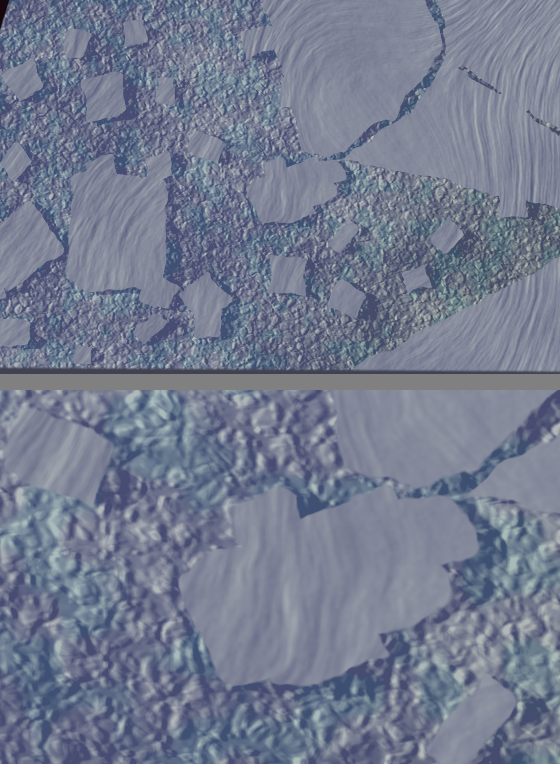
Top: the whole. Bottom: its middle third, enlarged.
Reproduce this texture procedurally as a Shadertoy shader.

```glsl
float hash(vec2 p) {
    return fract(sin(dot(p, vec2(127.1, 311.7))) * 43758.5);
}

float noise(vec2 p) {
    vec2 i = floor(p), f = fract(p);
    f = f * f * (3.0 - 2.0 * f);
    return mix(mix(hash(i), hash(i + vec2(1, 0)), f.x),
               mix(hash(i + vec2(0, 1)), hash(i + vec2(1, 1)), f.x), f.y);
}

float fbm(vec2 p) {
    float sum = 0.0, amp = 0.53;
    for (int i = 0; i < 4; i++) {
        sum += amp * noise(p);
        p = mat2(1.6, 1.2, -1.2, 1.6) * p + 3.7;
        amp *= 0.5;
    }
    return sum;
}

vec2 turn(vec2 p, float a) {
    return mat2(cos(a), -sin(a), sin(a), cos(a)) * p;
}

// Rounded, tilted slab; positive inside
float slab(vec2 p, vec2 halfSize, float angle) {
    vec2 d = abs(turn(p, angle)) - halfSize * 0.75;
    return min(halfSize.x, halfSize.y) * 0.25 - length(max(d, 0.0)) - min(max(d.x, d.y), 0.0);
}

// Signed distance to all level ice; positive inside
float floes(vec2 p) {
    p += 0.036 * (vec2(fbm(p * 15.0), fbm(p * 15.0 + 7.3)) - 0.5);

    // Upper sheet, split by two cracks
    float sheet = min(p.x - 0.97 + 0.27 * p.y, p.y - 0.60 + 0.22 * (p.x - 0.8));
    float bend = 0.9 - p.y;
    float crack = abs(p.x - 1.18 + 2.8 * bend * bend) / sqrt(1.0 + 31.0 * bend * bend);
    float branch = max(abs(p.y - 0.853 + 0.71 * (p.x - 1.2)) * 0.82, 1.2 - p.x);
    float gap = 0.016 * noise(p * 17.0);
    sheet = min(sheet, min(crack - gap - 0.002, branch - gap * 0.7 + 0.002));

    // Lower sheet and the larger slabs
    float d = max(sheet, (0.548 * (p.x - 0.9375) + 0.008 - p.y) * 0.877);
    d = max(d, slab(p - vec2(0.315, 0.38), vec2(0.13, 0.165), -0.06));
    d = max(d, slab(p - vec2(0.05, 0.34), vec2(0.105, 0.08), 0.6));
    d = max(d, slab(p - vec2(0.78, 0.49), vec2(0.125, 0.06), 0.4));

    // Scattered small slabs
    for (int k = 0; k < 9; k++) {
        vec2 id = floor(p / 0.165) + vec2(k % 3 - 1, k / 3 - 1);
        if (hash(id + 4.1) > 0.6) continue;
        vec2 center = (id + 0.2 + 0.6 * vec2(hash(id), hash(id + 9.2))) * 0.165;
        vec2 size = 0.022 + 0.036 * vec2(hash(id + 2.7), hash(id + 5.3));
        d = max(d, slab(p - center, size, 6.3 * hash(id + 1.9)));
    }
    return d;
}

// Height of flat-topped angular blocks, one per grid cell
float blocks(vec2 p) {
    float height = 0.0;
    for (int k = 0; k < 9; k++) {
        vec2 id = floor(p) + vec2(k % 3 - 1, k / 3 - 1);
        float h = hash(id + 3.3);
        vec2 d = abs(turn(p - id - vec2(hash(id), hash(id + 8.1)), 6.3 * h));
        float edge = 0.25 + 0.4 * hash(id + 6.6) - max(d.x * 0.8, max(d.y, (d.x + d.y) * 0.7));
        height = max(height, clamp(edge * 3.5, 0.0, 1.0) * (0.35 + 0.65 * h));
    }
    return height;
}

float rubble(vec2 p) {
    p += 0.008 * vec2(noise(p * 60.0), noise(p * 60.0 + 5.0));
    return 0.55 * blocks(p * 48.0) + 0.3 * blocks(p * 95.0 + 3.0) + 0.5 * fbm(p * 32.0);
}

// Wind-carved snow ridges
float snow(vec2 p) {
    vec2 q = turn(p, 0.75 + 0.5 * noise(p * 2.5));
    q.y += 0.03 * fbm(p * 9.0);
    return fbm(q * vec2(13.0, 48.0)) + 0.4 * fbm(p * 30.0);
}

void mainImage(out vec4 fragColor, in vec2 fragCoord) {
    vec2 p = fragCoord / iResolution.y;
    vec2 sun = vec2(-0.97, 0.24);
    float level = smoothstep(-0.001, 0.003, floes(p));

    // Ragged shadows cast by slab edges
    float reach = 0.012 + 0.04 * noise(p * vec2(12.0, 45.0));
    float shadow = 0.0;
    for (int i = 1; i <= 3; i++)
        shadow = max(shadow, smoothstep(0.0, 0.004, floes(p + sun * reach * float(i) / 3.0)));

    // Sunlit relief of rubble and snow
    float h = rubble(p);
    float patches = fbm(p * 7.0 + 2.0) - 0.5;
    float rough = 0.43 + 1.15 * (h - rubble(p + sun * 0.005)) + 0.35 * (h - 0.62) + 0.65 * patches;
    rough += 0.16 * (noise(p * 190.0) - 0.5) - 0.36 * shadow;
    float smoothIce = 0.57 + 0.85 * (snow(p) - snow(p + sun * 0.005)) + 0.22 * patches;
    smoothIce += 0.04 * (noise(p * 230.0) - 0.5);
    float tone = clamp(mix(rough, smoothIce, level), 0.0, 1.05);

    // Blue shade to pale ice, with cyan and grey tints in the rubble
    vec3 color = mix(vec3(0.28, 0.30, 0.45), vec3(0.68, 0.70, 0.715), tone);
    float cyan = smoothstep(0.45, 0.75, noise(p * 28.0));
    float grey = smoothstep(0.4, 1.3, p.x - 0.5 * p.y);
    color += (1.0 - level) * (cyan * vec3(-0.035, 0.015, 0.005) - grey * vec3(0.015, 0.005, 0.055));

    // Dark upper left corner and lower border
    float corner = 1.0 - smoothstep(0.9, 1.1, p.x / 0.025 + (1.0 - p.y) / 0.08);
    color = mix(color, vec3(0.09, 0.03, 0.06), corner);
    float border = 1.0 - smoothstep(0.012, 0.022, p.y + 0.007 * p.x);
    fragColor = vec4(mix(color, vec3(0.25, 0.26, 0.32), border), 1.0);
}
```
